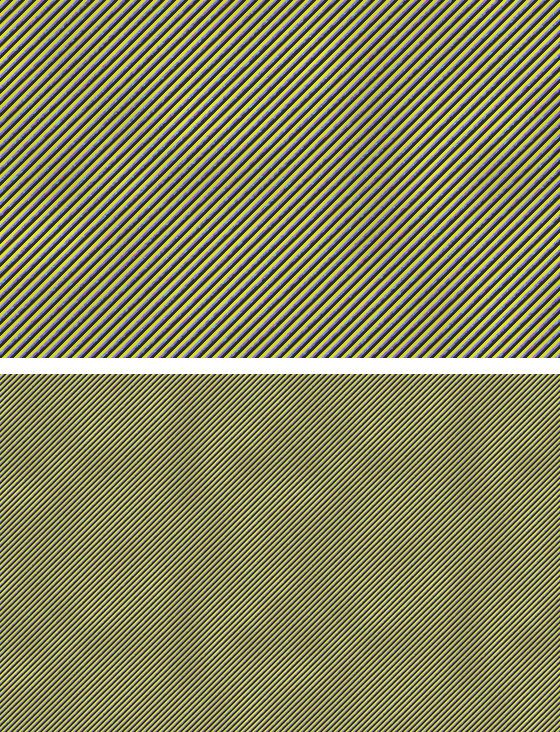
Top, the tile; bottom, the same tile 2 across and 2 down.
Give the GLSL for this pattern, as a WebGL 2 fragment shader.

```glsl
#version 300 es
precision highp float;
// Fine diagonal stripes of yellow, flecked violet-blue and near-black, tiling on all sides.

uniform vec2 u_resolution;
out vec4 fragColor;

float hash(vec2 p) {
    return fract(sin(dot(p, vec2(127.1, 311.7))) * 43758.5453);
}

// Value noise that wraps after a whole number of cells
float tileNoise(vec2 uv, vec2 cells, float seed) {
    vec2 p = uv * cells;
    vec2 i = floor(p);
    vec2 f = p - i;
    f = f * f * (3.0 - 2.0 * f);
    vec2 a = mod(i, cells);
    vec2 b = mod(i + 1.0, cells);
    float low = mix(hash(a + seed), hash(vec2(b.x, a.y) + seed), f.x);
    float high = mix(hash(vec2(a.x, b.y) + seed), hash(b + seed), f.x);
    return mix(low, high, f.y);
}

void main() {
    vec2 uv = gl_FragCoord.xy / u_resolution;

    // Whole numbers of stripes across and down
    vec2 repeats = vec2(48.0, 31.0);
    float phase = fract(uv.x * repeats.x - uv.y * repeats.y);
    float soft = max(0.012, 0.2 * length(repeats / u_resolution));

    // Fine grain in the violet band and slow drift over the whole
    float grain = tileNoise(uv, vec2(230.0, 147.0), 3.0);
    float fleck = tileNoise(uv, vec2(256.0, 164.0), 17.0);
    float drift = tileNoise(uv, vec2(9.0, 6.0), 29.0) - 0.5;
    float ragged = phase + 0.06 * (grain - 0.5) + 0.05 * drift;

    vec3 dark = vec3(0.17, 0.18, 0.085);
    vec3 yellow = vec3(0.86, 0.86, 0.11);
    vec3 pale = vec3(0.72, 0.73, 0.61);
    vec3 blue = vec3(0.48, 0.54, 0.82);
    vec3 violet = vec3(0.47, 0.39, 0.90);
    vec3 navy = vec3(0.18, 0.16, 0.31);

    // Violet band: lighter blue on its upper side, with sparse pink and cyan flecks
    vec3 band = mix(blue, violet, smoothstep(0.62, 0.70, phase + 0.25 * (grain - 0.5)));
    band = mix(band, vec3(0.80, 0.32, 0.76), 0.75 * smoothstep(0.80, 0.86, fleck));
    band = mix(band, vec3(0.38, 0.72, 0.90), 0.75 * smoothstep(0.20, 0.14, fleck));

    // Stripe profile, from one dark middle to the next
    vec3 color = mix(dark, yellow, smoothstep(0.155 - soft, 0.155 + soft, phase));
    color = mix(color, pale, smoothstep(0.485 - soft, 0.485 + soft, phase));
    color = mix(color, band, smoothstep(0.55 - soft, 0.55 + soft, ragged));
    color = mix(color, navy, smoothstep(0.80 - soft, 0.80 + soft, ragged));
    color = mix(color, dark, smoothstep(0.875 - soft, 0.875 + soft, phase));
    color *= 1.0 + 0.14 * drift;

    fragColor = vec4(color, 1.0);
}
```
